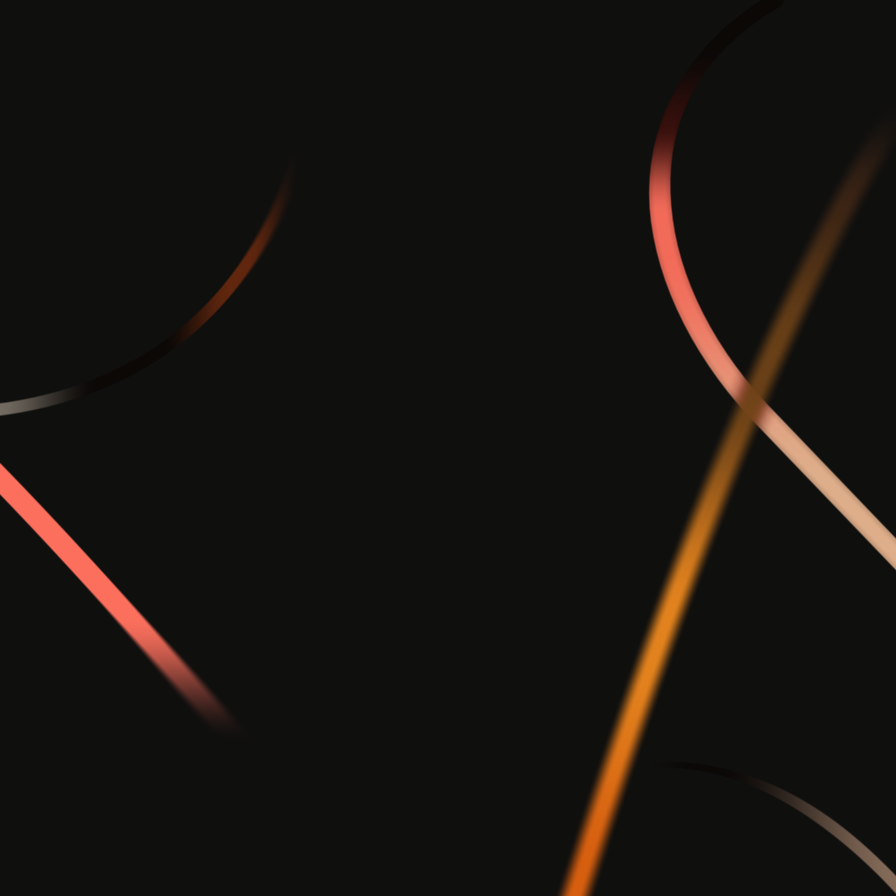
A WebGL 2 fragment shader for this background:

```glsl
#version 300 es
precision highp float;
// Glowing ribbons on a near-black ground: a coral loop, a soft amber beam and
// three fading strokes. Each ribbon is a Bezier distance field, tinted by
// position along the canvas and blended over the ground with a soft edge.

uniform vec2 u_resolution;
out vec4 fragColor;

const int SEGMENTS = 32;
const vec3 GROUND = vec3(0.059, 0.059, 0.055);
const vec3 INK = vec3(0.042, 0.032, 0.025);
const vec3 CORAL = vec3(0.95, 0.42, 0.35);
const vec3 PEACH = vec3(0.87, 0.68, 0.54);
const vec3 MAROON = vec3(0.23, 0.065, 0.05);
const vec3 ORANGE = vec3(0.89, 0.39, 0.06);
const vec3 AMBER = vec3(0.94, 0.54, 0.12);
const vec3 BRONZE = vec3(0.43, 0.26, 0.09);
const vec3 UMBER = vec3(0.23, 0.14, 0.08);
const vec3 RUST = vec3(0.38, 0.15, 0.055);
const vec3 SILVER = vec3(0.46, 0.43, 0.39);
const vec3 TAUPE = vec3(0.52, 0.42, 0.35);

vec2 cubicPoint(vec2 a, vec2 b, vec2 c, vec2 d, float t) {
    float s = 1.0 - t;
    return s * s * s * a + 3.0 * s * t * (s * b + t * c) + t * t * t * d;
}

float segmentDistance(vec2 p, vec2 a, vec2 b) {
    vec2 ab = b - a;
    float h = clamp(dot(p - a, ab) / dot(ab, ab), 0.0, 1.0);
    return length(p - a - h * ab);
}

float cubicDistance(vec2 p, vec2 a, vec2 b, vec2 c, vec2 d) {
    float nearest = 10.0;
    vec2 from = a;
    for (int i = 1; i <= SEGMENTS; i++) {
        vec2 to = cubicPoint(a, b, c, d, float(i) / float(SEGMENTS));
        nearest = min(nearest, segmentDistance(p, from, to));
        from = to;
    }
    return nearest;
}

// A quadratic curve raised to a cubic
float arcDistance(vec2 p, vec2 a, vec2 b, vec2 c) {
    return cubicDistance(p, a, mix(a, b, 2.0 / 3.0), mix(c, b, 2.0 / 3.0), c);
}

// Ribbon coverage with an edge of the given softness
float cover(float dist, float halfWidth, float softness) {
    return 1.0 - smoothstep(halfWidth - softness, halfWidth + softness, dist);
}

// Moves from one colour to the next between two positions
vec3 shift(vec3 base, vec3 next, float start, float end, float x) {
    return mix(base, next, smoothstep(start, end, x));
}

void main() {
    float size = min(u_resolution.x, u_resolution.y);
    vec2 p = (gl_FragCoord.xy - 0.5 * u_resolution) / size + 0.5;
    float edge = max(0.0013, 0.75 / size);
    vec3 color = GROUND;

    // Amber beam distance, shared by its shadow and its glow
    float beam = arcDistance(p, vec2(0.638, -0.012), vec2(0.824, 0.590), vec2(1.009, 0.889));

    // Coral loop running into a straight peach band
    float loopDist = cubicDistance(p, vec2(0.866, 1.0), vec2(0.681, 0.892),
                                   vec2(0.712, 0.6875), vec2(0.846, 0.542));
    loopDist = min(loopDist, segmentDistance(p, vec2(0.846, 0.542), vec2(1.009, 0.372)));
    vec3 tint = shift(PEACH, CORAL, 0.46, 0.72, p.y);
    tint = shift(tint, MAROON, 0.76, 0.86, p.y);
    tint = shift(tint, INK, 0.84, 0.95, p.y);
    tint *= 1.0 - 0.12 * smoothstep(0.005, 0.012, loopDist);
    tint = mix(tint, tint * vec3(0.62, 0.45, 0.42), cover(beam, 0.020, 0.014));
    float loopWidth = mix(0.0122, 0.0085, smoothstep(0.75, 0.95, p.y));
    color = mix(color, tint, cover(loopDist, loopWidth, edge));

    // Coral stroke fading downward on the left
    float stroke = arcDistance(p, vec2(-0.007, 0.473), vec2(0.111, 0.352), vec2(0.276, 0.160));
    float fade = smoothstep(0.170, 0.315, p.y);
    float blur = mix(0.007, edge, smoothstep(0.18, 0.36, p.y));
    color = mix(color, CORAL * 1.04, fade * cover(stroke, 0.0122, blur));

    // Silver to rust arc on the left
    float arc = arcDistance(p, vec2(-0.007, 0.542), vec2(0.245, 0.573), vec2(0.333, 0.820));
    tint = shift(SILVER, INK, -0.01, 0.11, p.x);
    tint = shift(tint, RUST, 0.18, 0.26, p.x);
    tint = shift(tint, GROUND, 0.275, 0.336, p.x);
    blur = mix(edge, 0.006, smoothstep(0.25, 0.33, p.x));
    color = mix(color, tint, cover(arc, 0.0068, blur));

    // Taupe arc in the lower right corner
    float tail = arcDistance(p, vec2(0.723, 0.146), vec2(0.870, 0.156), vec2(1.009, 0.003));
    tint = shift(INK, TAUPE, 0.80, 1.01, p.x);
    float tailWidth = mix(0.0035, 0.0068, smoothstep(0.75, 0.95, p.x));
    color = mix(color, tint, smoothstep(0.72, 0.78, p.x) * cover(tail, tailWidth, edge));

    // Soft amber beam over everything
    tint = shift(ORANGE, AMBER, 0.02, 0.27, p.y);
    tint = shift(tint, BRONZE, 0.31, 0.57, p.y);
    tint = shift(tint, UMBER, 0.60, 0.80, p.y);
    fade = 1.0 - smoothstep(0.77, 0.89, p.y);
    color = mix(color, tint, 0.94 * fade * cover(beam, 0.0125, 0.0095));

    fragColor = vec4(color, 1.0);
}
```
